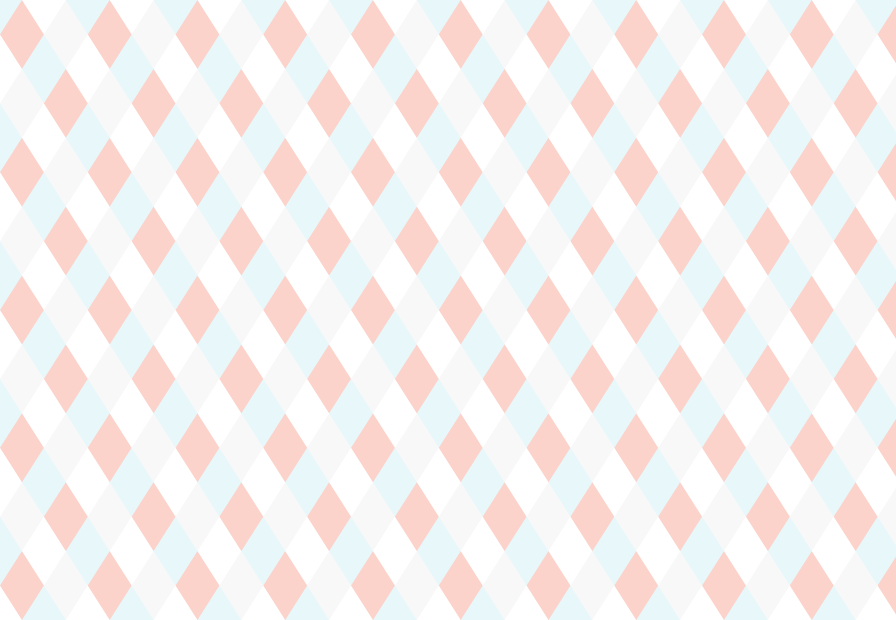
Give the GLSL for this pattern, as a WebGL 1 fragment shader.

```glsl
precision highp float;

uniform vec2 u_resolution;

const vec2 REPEATS = vec2(10.21, 4.5);
const vec3 PINK = vec3(0.984, 0.827, 0.796);
const vec3 BLUE = vec3(0.910, 0.969, 0.982);
const vec3 GRAY = vec3(0.973);
const vec3 WHITE = vec3(1.0);

// Coverage of the odd-numbered unit bands along one diagonal.
float oddBand(float t, float blur) {
  float distanceToOdd = abs(mod(t, 2.0) - 1.0);
  return 1.0 - smoothstep(0.5 - blur, 0.5 + blur, distanceToOdd);
}

// Two crossing sets of bands split the plane into four kinds of diamond.
vec3 diamonds(vec2 p, float blur) {
  float rising = oddBand(p.x + p.y, blur);
  float falling = oddBand(p.x - p.y, blur);
  vec3 evenRow = mix(PINK, BLUE, falling);
  vec3 oddRow = mix(WHITE, GRAY, falling);
  return mix(evenRow, oddRow, rising);
}

void main() {
  vec2 uv = gl_FragCoord.xy / u_resolution;

  // Half-diamond units, centred on the lowest left pink diamond.
  vec2 p = 2.0 * (uv * REPEATS - 0.25);
  float blur = 0.6 * length(2.0 * REPEATS / u_resolution);

  gl_FragColor = vec4(diamonds(p, blur), 1.0);
}
```
